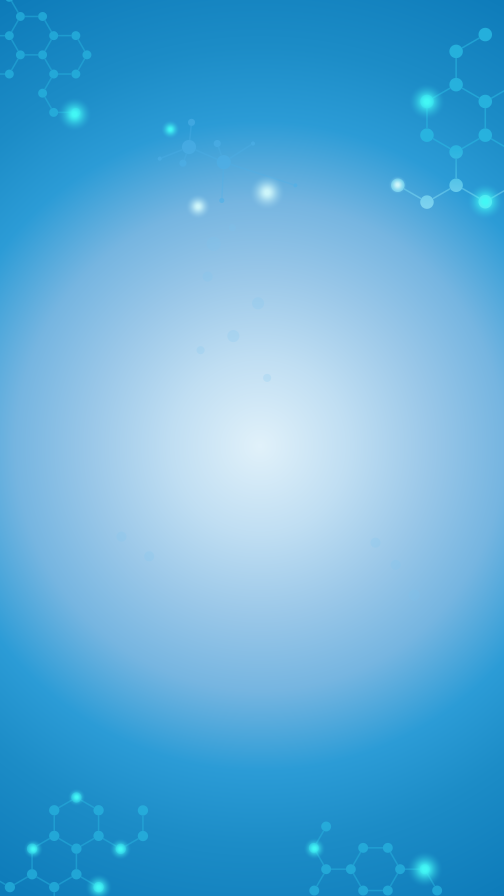
Write a Shadertoy shader that draws this background.

```glsl
const float SIXTH_TURN = 1.0471976;
const vec3 AQUA = vec3(0.16, 0.73, 0.89);
const vec3 GLOW_CYAN = vec3(0.26, 0.97, 0.96);
const vec3 GLOW_WHITE = vec3(0.80, 0.96, 0.98);

vec2 direction(float sixths) {
    return vec2(cos(sixths * SIXTH_TURN), sin(sixths * SIXTH_TURN));
}

float disc(vec2 p, vec2 centre, float radius, float px) {
    return clamp(0.5 - (length(p - centre) - radius) / px, 0.0, 1.0);
}

float bond(vec2 p, vec2 a, vec2 b, float px) {
    vec2 ab = b - a;
    float t = clamp(dot(p - a, ab) / dot(ab, ab), 0.0, 1.0);
    return 0.55 * disc(p, a + ab * t, 0.0015, px);
}

// Hexagon of bonds with an atom on each corner
float ring(vec2 p, vec2 centre, float size, float turn, float px) {
    float mask = 0.0;
    for (int i = 0; i < 6; i++) {
        vec2 a = centre + size * direction(float(i) + turn);
        vec2 b = centre + size * direction(float(i) + turn + 1.0);
        mask = max(mask, max(bond(p, a, b, px), 0.8 * disc(p, a, size * 0.2, px)));
    }
    return mask;
}

// Walk of equal bonds; headings are in sixths of a turn
float chain(vec2 p, vec2 start, float size, vec3 headings, int count, float px) {
    float mask = 0.0;
    for (int i = 0; i < count; i++) {
        vec2 end = start + size * direction(headings[i]);
        mask = max(mask, max(bond(p, start, end, px), 0.8 * disc(p, end, size * 0.2, px)));
        start = end;
    }
    return mask;
}

vec3 addGlow(vec3 col, vec2 p, vec3 spot, vec3 tint) {
    float q = length(p - spot.xy) / spot.z;
    float halo = 0.45 * (1.0 - smoothstep(0.25, 1.05, q));
    return mix(col, tint, min(halo + 0.6 * exp(-7.0 * q * q), 1.0));
}

// Radial backdrop from pale centre to deep blue corners
vec3 backdrop(float r) {
    vec3 col = mix(vec3(0.88, 0.945, 0.98), vec3(0.75, 0.87, 0.95), clamp(r / 0.176, 0.0, 1.0));
    col = mix(col, vec3(0.60, 0.78, 0.91), clamp((r - 0.176) / 0.164, 0.0, 1.0));
    col = mix(col, vec3(0.46, 0.71, 0.88), clamp((r - 0.34) / 0.146, 0.0, 1.0));
    col = mix(col, vec3(0.17, 0.61, 0.84), clamp((r - 0.486) / 0.158, 0.0, 1.0));
    col = mix(col, vec3(0.11, 0.55, 0.78), clamp((r - 0.644) / 0.146, 0.0, 1.0));
    return mix(col, vec3(0.05, 0.48, 0.725), clamp((r - 0.79) / 0.23, 0.0, 1.0));
}

float upperLeft(vec2 p, float px) {
    float size = 0.044;
    float m = max(ring(p, vec2(0.0625, 1.707), size, 0.0, px), ring(p, vec2(0.1285, 1.669), size, 0.0, px));
    m = max(m, chain(p, vec2(0.1065, 1.631), size, vec3(4, 5, 0), 3, px));
    m = max(m, chain(p, vec2(0.0185, 1.707), size, vec3(3), 1, px));
    m = max(m, chain(p, vec2(0.0405, 1.745), size, vec3(2), 1, px));
    return max(m, chain(p, vec2(0.0405, 1.669), size, vec3(4, 3, 3), 2, px));
}

float upperRight(vec2 p, float px) {
    float size = 0.0668;
    float m = ring(p, vec2(0.905, 1.543), size, 0.5, px);
    m = max(m, chain(p, vec2(0.905, 1.609), size, vec3(1.5, 0.5, 0), 2, px));
    m = max(m, chain(p, vec2(0.963, 1.576), size, vec3(0.5), 1, px));
    m = max(m, chain(p, vec2(0.963, 1.509), size, vec3(5.5), 1, px));
    m = max(m, chain(p, vec2(0.905, 1.477), size, vec3(4.5, 3.5, 2.5), 3, px));
    return max(m, chain(p, vec2(0.905, 1.411), size, vec3(5.5, 0.5, 0), 2, px));
}

float lowerLeft(vec2 p, float px) {
    float size = 0.0508;
    float m = max(ring(p, vec2(0.1516, 0.1447), size, 0.5, px), ring(p, vec2(0.1076, 0.0685), size, 0.5, px));
    m = max(m, chain(p, vec2(0.1956, 0.119), size, vec3(5.5, 0.5, 1.5), 3, px));
    m = max(m, chain(p, vec2(0.1516, 0.043), size, vec3(5.5), 1, px));
    m = max(m, chain(p, vec2(0.0636, 0.043), size, vec3(3.5, 2.5, 0), 2, px));
    return max(m, chain(p, vec2(0.1076, 0.0177), size, vec3(4.5), 1, px));
}

float lowerRight(vec2 p, float px) {
    float size = 0.0489;
    float m = ring(p, vec2(0.745, 0.0532), size, 0.0, px);
    m = max(m, chain(p, vec2(0.696, 0.0532), size, vec3(3, 2, 1), 3, px));
    m = max(m, chain(p, vec2(0.648, 0.0532), size, vec3(4), 1, px));
    return max(m, chain(p, vec2(0.794, 0.0532), size, vec3(0, 5, 0), 2, px));
}

// Two hubs with spokes of uneven length
float spokes(vec2 p, float px) {
    vec2 hubA = vec2(0.375, 1.486), hubB = vec2(0.444, 1.456);
    vec3 atoms[8] = vec3[8](vec3(0.38, 1.535, 0.007), vec3(0.317, 1.463, 0.004), vec3(0.363, 1.454, 0.007), vec3(hubB, 0.014),
        vec3(0.431, 1.493, 0.007), vec3(0.502, 1.493, 0.004), vec3(0.586, 1.41, 0.004), vec3(0.44, 1.38, 0.005));
    float m = disc(p, hubA, 0.014, px);
    for (int i = 0; i < 8; i++) {
        m = max(m, bond(p, i < 4 ? hubA : hubB, atoms[i].xy, px));
        m = max(m, disc(p, atoms[i].xy, atoms[i].z, px));
    }
    return m;
}

void mainImage(out vec4 fragColor, in vec2 fragCoord) {
    vec2 p = fragCoord / iResolution.x;
    float px = 1.0 / iResolution.x;
    vec3 col = backdrop(length(p - vec2(0.516, 0.893)));

    // Faint atoms across the pale area
    vec3 specks[12] = vec3[12](vec3(0.424, 1.294, 0.014), vec3(0.461, 1.326, 0.007), vec3(0.412, 1.229, 0.01), vec3(0.398, 1.083, 0.008),
        vec3(0.463, 1.111, 0.012), vec3(0.512, 1.176, 0.012), vec3(0.53, 1.028, 0.008), vec3(0.241, 0.713, 0.01),
        vec3(0.296, 0.674, 0.01), vec3(0.745, 0.701, 0.01), vec3(0.785, 0.657, 0.01), vec3(0.822, 0.597, 0.011));
    for (int i = 0; i < 12; i++)
        col = mix(col, vec3(0.47, 0.77, 0.94), 0.2 * disc(p, specks[i].xy, specks[i].z, px));

    // Molecules
    col = mix(col, vec3(0.30, 0.69, 0.91), 0.6 * spokes(p, px));
    col = mix(col, AQUA, 0.8 * max(upperLeft(p, px), max(lowerLeft(p, px), lowerRight(p, px))));
    vec3 paleAqua = mix(AQUA, vec3(0.55, 0.87, 0.96), 1.0 - smoothstep(1.35, 1.5, p.y));
    col = mix(col, paleAqua, upperRight(p, px));

    // Glowing atoms
    vec3 cyan[10] = vec3[10](vec3(0.148, 1.551, 0.033), vec3(0.847, 1.576, 0.035), vec3(0.963, 1.378, 0.035), vec3(0.152, 0.196, 0.017),
        vec3(0.066, 0.093, 0.019), vec3(0.239, 0.093, 0.021), vec3(0.196, 0.017, 0.026), vec3(0.843, 0.053, 0.035),
        vec3(0.624, 0.094, 0.021), vec3(0.338, 1.521, 0.018));
    vec3 white[3] = vec3[3](vec3(0.393, 1.368, 0.024), vec3(0.53, 1.396, 0.034), vec3(0.789, 1.411, 0.018));
    for (int i = 0; i < 10; i++) col = addGlow(col, p, cyan[i], GLOW_CYAN);
    for (int i = 0; i < 3; i++) col = addGlow(col, p, white[i], GLOW_WHITE);
    fragColor = vec4(col, 1.0);
}
```
